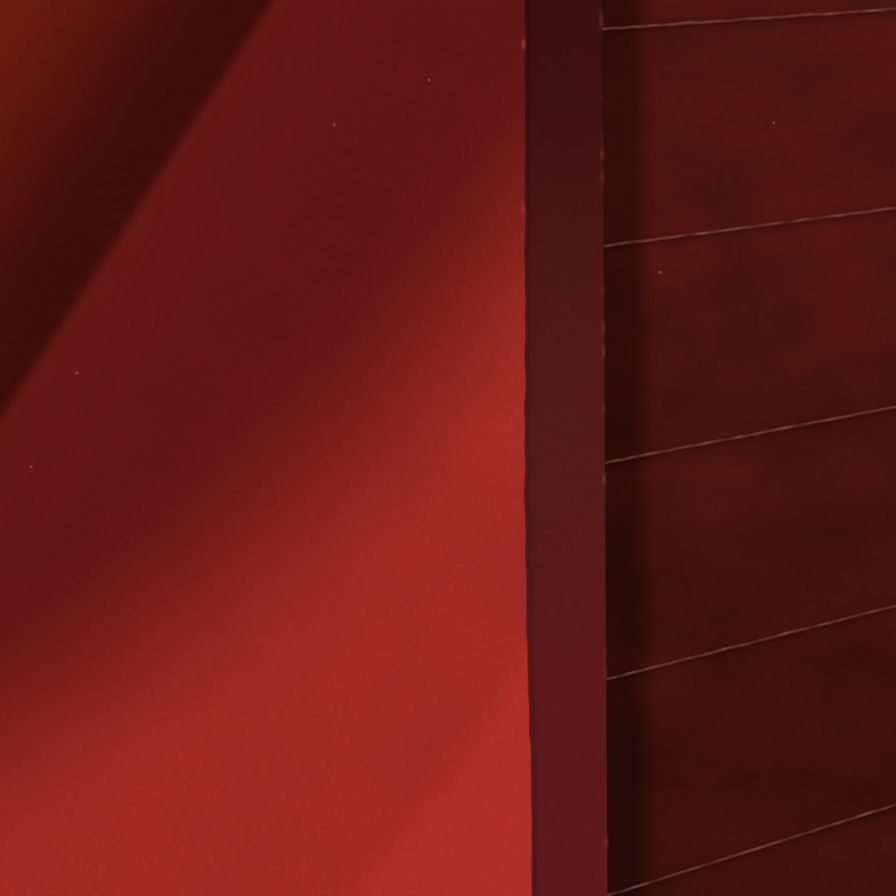
This texture is drawn by a Shadertoy shader. Its source:

```glsl
// Painted red wall in raking light, a narrow corner post and dark boards.
// Soft diagonal gradients shade the wall; repeated slanted seams divide the
// boards, and gradient noise adds paint grain, worn edges and small flecks.

#define WALL_EDGE   0.586
#define POST_EDGE   0.672
#define SEAM_WIDTH  0.0015
#define GRAIN       0.07
#define WEAR        0.0022
#define WALL_SHADE  vec3(0.375, 0.082, 0.077)
#define WALL_LIT    vec3(0.635, 0.162, 0.138)
#define SHADOW_DEEP vec3(0.250, 0.052, 0.033)
#define BOARD_COLOR vec3(0.285, 0.076, 0.052)
#define FLECK_COLOR vec3(0.660, 0.390, 0.340)

vec2 hash2(vec2 p) {
    vec3 q = fract(p.xyx * vec3(0.1031, 0.1030, 0.0973));
    q += dot(q, q.yzx + 33.33);
    return fract((q.xx + q.yz) * q.zy);
}

float corner(vec2 cell, vec2 f, vec2 o) {
    return dot(hash2(cell + o) * 2.0 - 1.0, f - o);
}

float gradientNoise(vec2 p) {
    vec2 i = floor(p), f = p - i;
    vec2 u = f * f * f * (f * (f * 6.0 - 15.0) + 10.0);
    float low = mix(corner(i, f, vec2(0, 0)), corner(i, f, vec2(1, 0)), u.x);
    float high = mix(corner(i, f, vec2(0, 1)), corner(i, f, vec2(1, 1)), u.x);
    return mix(low, high, u.y);
}

float fbm(vec2 p) {
    float sum = 0.0, amp = 0.6;
    for (int i = 0; i < 4; i++) {
        sum += amp * gradientNoise(p);
        p = p * 2.03 + 17.1;
        amp *= 0.6;
    }
    return sum;
}

// Sparse paint specks, at most one per grid cell
float flecks(vec2 p, float scale, float density) {
    vec2 g = p * scale, cell = floor(g);
    vec2 pick = hash2(cell + 71.0);
    vec2 center = 0.2 + 0.6 * hash2(cell + 9.0);
    float d = length(g - cell - center) / scale;
    return step(pick.x, density) * (1.0 - smoothstep(0.0008, 0.0028, d));
}

// Broken highlight along a vertical edge at distance d
float wornEdge(float d, float y, float seed) {
    float chips = smoothstep(0.12, 0.5, gradientNoise(vec2(seed, y * 48.0)));
    return chips * (1.0 - smoothstep(WEAR * 0.4, WEAR * 1.6, abs(d)));
}

vec3 wall(vec2 p) {
    // Light grows toward the lower right across a curved diagonal
    float d = 0.17 + 0.66 * p.x + 0.62 * p.x * p.x - p.y;
    float lit = smoothstep(-0.19 - 0.05 * p.x, 0.16 + 0.19 * p.x, d);
    vec3 col = mix(WALL_SHADE, WALL_LIT, lit);
    col += vec3(0.035, 0.022, 0.008) * smoothstep(0.35, 0.6, p.x)
         * smoothstep(0.35, 0.7, p.y) * lit;

    // Brighter wedge at the foot of the wall
    float wedge = (p.x - 0.39) * 0.81 - p.y * 0.58;
    col += vec3(0.06, 0.02, 0.018) * smoothstep(-0.02, 0.04, wedge);

    // Cast shadow in the upper left, darkest beside its edge
    float s = (p.x - 0.306 + (1.0 - p.y) * 0.651) * 0.838;
    vec3 shade = mix(SHADOW_DEEP, vec3(0.41, 0.105, 0.065),
                     smoothstep(0.03, 0.25, -s));
    col += vec3(0.022, 0.014, 0.004) * exp(-max(s, 0.0) * 12.0);
    return mix(shade, col, smoothstep(-0.010, 0.008, s));
}

vec3 post(vec2 p) {
    vec3 col = mix(vec3(0.365, 0.098, 0.108), vec3(0.325, 0.102, 0.095),
                   smoothstep(0.2, 0.55, p.y));
    return mix(col, vec3(0.235, 0.058, 0.062), smoothstep(0.55, 1.0, p.y));
}

vec3 boards(vec2 p, float edge, float px) {
    float t = (p.x - 0.677) / 0.323;
    float spacing = mix(0.242, 0.222, t);
    float row = (p.y - 0.102 * t) / spacing;
    float seam = (fract(row + 0.5) - 0.5) * spacing;
    float id = floor(row + 0.5);

    vec3 col = BOARD_COLOR * (1.0 + 0.30 * fbm(p * vec2(7.0, 10.0)));
    col *= mix(0.86, 1.08, smoothstep(0.05, 0.9, p.y));
    col *= mix(0.64, 1.0, smoothstep(0.025, 0.062, p.x - edge));

    // Dark groove beneath a patchy pale seam
    col *= 1.0 - 0.22 * exp(-abs(seam + 0.003) * 220.0);
    float waver = 0.0012 * gradientNoise(vec2(p.x * 45.0, id * 5.3));
    float line = 1.0 - smoothstep(SEAM_WIDTH - px, SEAM_WIDTH + px, abs(seam + waver));
    float patchy = 0.55 + 0.75 * gradientNoise(vec2(p.x * 60.0, id * 7.7 + 0.4));
    return mix(col, vec3(0.52, 0.29, 0.25), line * clamp(patchy, 0.15, 0.95));
}

void mainImage(out vec4 fragColor, in vec2 fragCoord) {
    vec2 p = fragCoord / iResolution.xy;
    float px = 1.0 / iResolution.y;

    // Slightly leaning edges, roughened by old paint
    float foot = 1.0 - smoothstep(0.0, 0.45, p.y);
    float wallD = p.x - WALL_EDGE - 0.008 * foot
                - 0.0025 * gradientNoise(vec2(2.3, p.y * 32.0));
    float postEdge = POST_EDGE + 0.006 * (1.0 - p.y);
    float postD = p.x - postEdge;

    vec3 col = mix(wall(p), post(p), smoothstep(-px, px, wallD));
    col *= 1.0 - 0.16 * exp(-abs(wallD - 0.004) * 400.0);
    col = mix(col, boards(p, postEdge, px), smoothstep(-px, px, postD));

    // Worn corners and scattered specks
    col = mix(col, vec3(0.64, 0.23, 0.18), 0.75 * wornEdge(wallD + 0.002, p.y, 4.6));
    col = mix(col, vec3(0.48, 0.21, 0.20), 0.60 * wornEdge(postD + 0.001, p.y, 8.4));
    col = mix(col, FLECK_COLOR, 0.5 * flecks(p, 18.0, 0.018));

    col *= 1.0 + GRAIN * fbm(p * 110.0) + 0.05 * fbm(p * 9.0);
    fragColor = vec4(clamp(col, 0.0, 1.0), 1.0);
}
```
